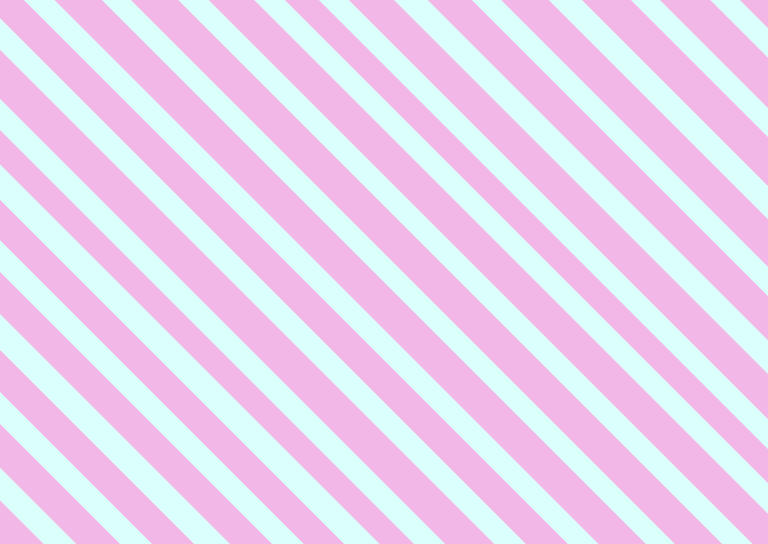
Reproduce this pattern procedurally as a WebGL 1 fragment shader.

```glsl
precision highp float;
// Mint diagonal stripes on pink, with uneven spacing and width.

uniform vec2 u_resolution;

#define PINK vec3(0.95, 0.715, 0.905)
#define MINT vec3(0.86, 1.0, 0.98)
#define PITCH 0.09839         // stripe spacing along the top edge, in canvas widths
#define FIRST -0.6302         // centre of stripe 0, in canvas widths
#define LAST_INDEX 16.0
#define BASE_WIDTH 0.404      // widths from here on are in pitches
#define WIDTH_TAPER 0.0029
#define EVEN_EXTRA 0.02
#define EVEN_SWELL 0.04

const float PI = 3.14159265;

// Sideways shift of a stripe: slow drift plus finer wobble and jitter.
float stripeShift(float index) {
  float a = PI * index / LAST_INDEX;
  float drift = dot(vec3(-0.0887, 0.058, -0.0316), sin(a * vec3(1.0, 2.0, 3.0)));
  float wobble = dot(vec3(0.0364, 0.0179, -0.0189), sin(a * vec3(4.0, 5.0, 6.0)));
  float jitter = dot(vec3(-0.0165, 0.0199, -0.0199), sin(a * vec3(9.0, 11.0, 15.0)));
  return drift + wobble + jitter;
}

// Stripes taper slowly; every second one also swells and shrinks.
float stripeWidth(float index) {
  float even = 1.0 - mod(index, 2.0);
  float swell = EVEN_EXTRA + EVEN_SWELL * cos(0.2 * PI * (index - 3.0));
  return BASE_WIDTH - WIDTH_TAPER * (index - 0.5 * LAST_INDEX) + even * swell;
}

void main() {
  // Position across the 45 degree stripes, measured from the top left corner.
  float across = (gl_FragCoord.x + gl_FragCoord.y - u_resolution.y) / u_resolution.x;
  float s = (across - FIRST) / PITCH;
  float pixel = sqrt(2.0) / (u_resolution.x * PITCH);

  // Coverage by the nearest stripes.
  float nearest = floor(s + 0.5);
  float cover = 0.0;
  for (int k = -1; k <= 1; k++) {
    float index = nearest + float(k);
    float offset = abs(s - index - stripeShift(index));
    float inside = 0.5 * stripeWidth(index) - offset;
    cover = max(cover, clamp(0.5 + inside / pixel, 0.0, 1.0));
  }

  gl_FragColor = vec4(mix(PINK, MINT, cover), 1.0);
}
```
